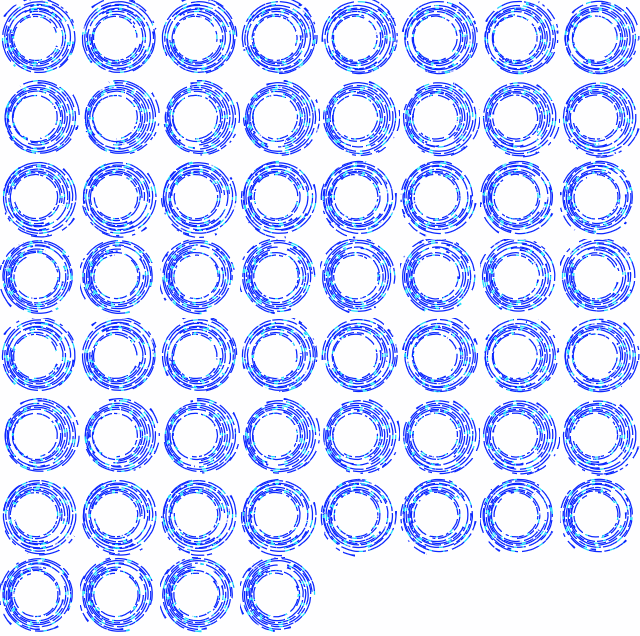
This pattern is drawn by a Shadertoy shader. Its source:

```glsl
#define GRID 8.0
#define CELLS 60.0
#define CYCLE 32.0
#define RINGS 8
#define STRAYS 2
#define LINE_WIDTH 0.0156
#define INNER_RADIUS 0.275
#define OUTER_RADIUS 0.452
#define PAPER vec3(0.995, 0.995, 1.0)
#define BLUE vec3(0.04, 0.15, 1.0)
#define CYAN vec3(0.12, 0.86, 0.98)

const float TAU = 6.2831853;

float hash(float n) {
    return fract(sin(n * 91.73 + 4.1) * 4375.85);
}

// Layered sines, periodic around the ring
float ripple(float angle, float seed) {
    return 0.45 * sin(7.0 * angle + seed * 2.3)
         + 0.35 * sin(17.0 * angle - seed * 4.1)
         + 0.20 * sin(31.0 * angle + seed * 7.7);
}

// Coverage in x, cyan tint in y, for one broken, slightly spiralling arc
vec2 arcLine(vec2 p, float ring, float phase, float pixel) {
    float depth = ring / float(RINGS - 1);
    bool stray = ring > float(RINGS) - 0.5;
    vec2 q = p - vec2(mix(-0.045, 0.0, min(depth, 1.0)), 0.0);
    float radius = length(q);
    float angle = atan(q.y, q.x);

    // Arc extent turns gradually from cell to cell
    float turn = TAU * phase * (hash(ring + 3.0) < 0.3 ? -1.0 : 1.0);
    float start = TAU * hash(ring + 11.0) + turn;
    float span = stray ? 0.8 + 0.5 * hash(ring) : 4.1 + 1.9 * hash(ring + 23.0);
    span += 0.25 * sin(TAU * phase * 2.0 + ring);
    float along = mod(angle - start, TAU);

    // Spiral drift and a heavier tip
    float target = mix(INNER_RADIUS, OUTER_RADIUS, depth);
    target += 0.018 * (along / span - 0.5) + 0.002 * ripple(angle, ring + phase * 9.0);
    float tip = smoothstep(span - 0.16, span, along);
    float halfWidth = 0.5 * LINE_WIDTH * (1.0 + 0.6 * tip);
    float line = clamp(0.5 + (halfWidth - abs(radius - target)) / pixel, 0.0, 1.0);
    float ends = clamp(0.5 + min(along, span - along) * radius / pixel, 0.0, 1.0);

    // Breaks are more frequent on the innermost and stray arcs
    float wear = ripple(angle, ring * 1.7 + phase * 13.0);
    float limit = stray ? -0.10 : (ring < 0.5 ? -0.35 : -0.58);
    float intact = smoothstep(limit - 0.08, limit + 0.08, wear);
    float tint = smoothstep(0.40, 0.55, ripple(angle, ring * 3.1 + 5.0 + phase * 17.0));
    return vec2(line * ends * intact, stray ? 0.0 : tint);
}

void mainImage(out vec4 fragColor, in vec2 fragCoord) {
    // Cells are numbered from the top left, row by row
    vec2 grid = fragCoord / iResolution.xy * GRID;
    vec2 cell = floor(grid);
    float index = (GRID - 1.0 - cell.y) * GRID + cell.x;
    float phase = index / CYCLE;

    vec2 p = fract(grid) - vec2(0.49, 0.522);
    p.y *= iResolution.y / iResolution.x;
    float pixel = GRID / iResolution.x;

    // Layer the rings and the loose arcs outside them
    vec3 color = PAPER;
    if (index < CELLS) {
        for (int i = 0; i < RINGS + STRAYS; i++) {
            vec2 stroke = arcLine(p, float(i), phase, pixel);
            color = mix(color, mix(BLUE, CYAN, stroke.y), stroke.x);
        }
    }
    fragColor = vec4(color, 1.0);
}
```
